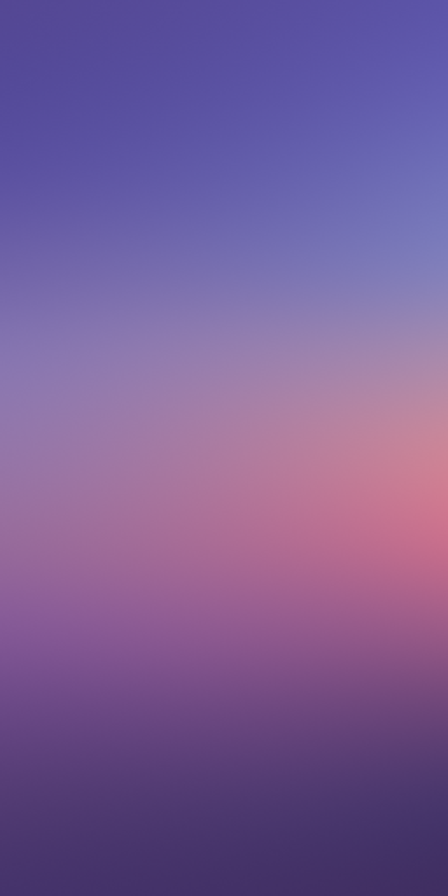
Reproduce this background procedurally as a WebGL 2 fragment shader.

```glsl
#version 300 es
precision highp float;
// Soft dusk gradient: indigo sky, mauve haze and a rose glow at the right edge.
// Two smooth vertical colour ramps, one per side, are blended across the canvas;
// a faint wave loosens the bands and a fine grain hides colour stepping.

#define SIDE_BLEND 1.25
#define WAVE_HEIGHT 0.004
#define GRAIN_CELLS 256.0
#define GRAIN_AMOUNT 0.004

uniform vec2 u_resolution;
out vec4 fragColor;

const int STOPS = 11;

// Evenly spaced stops, from the top of the canvas to the bottom.
const vec3 LEFT_RAMP[STOPS] = vec3[STOPS](
  vec3(0.33, 0.28, 0.58), vec3(0.33, 0.29, 0.60), vec3(0.36, 0.32, 0.63),
  vec3(0.44, 0.39, 0.66), vec3(0.53, 0.46, 0.69), vec3(0.58, 0.46, 0.66),
  vec3(0.59, 0.42, 0.61), vec3(0.52, 0.35, 0.59), vec3(0.41, 0.28, 0.52),
  vec3(0.32, 0.23, 0.45), vec3(0.27, 0.20, 0.42));
const vec3 RIGHT_RAMP[STOPS] = vec3[STOPS](
  vec3(0.36, 0.33, 0.66), vec3(0.39, 0.37, 0.69), vec3(0.44, 0.44, 0.72),
  vec3(0.51, 0.50, 0.73), vec3(0.67, 0.54, 0.67), vec3(0.80, 0.52, 0.59),
  vec3(0.79, 0.44, 0.55), vec3(0.62, 0.36, 0.53), vec3(0.42, 0.27, 0.47),
  vec3(0.28, 0.21, 0.42), vec3(0.25, 0.18, 0.38));

float hash(vec2 p) {
  return fract(sin(dot(p, vec2(127.1, 311.7))) * 43758.5453);
}

// Catmull-Rom spline through four neighbouring colours.
vec3 spline(vec3 a, vec3 b, vec3 c, vec3 d, float t) {
  return b + 0.5 * t * (c - a + t * (2.0 * a - 5.0 * b + 4.0 * c - d
       + t * (3.0 * (b - c) + d - a)));
}

vec3 ramp(vec3 stops[STOPS], float depth) {
  float s = clamp(depth, 0.0, 1.0) * float(STOPS - 1);
  int i = min(int(s), STOPS - 2);
  return spline(stops[max(i - 1, 0)], stops[i], stops[i + 1],
                stops[min(i + 2, STOPS - 1)], s - float(i));
}

void main() {
  vec2 uv = gl_FragCoord.xy / u_resolution;

  // Depth runs downwards, with a gentle drift across the width.
  float depth = 1.0 - uv.y + WAVE_HEIGHT * sin(6.0 * uv.x + 9.0 * uv.y);

  // Blend the cool left side into the warm right side.
  float side = pow(uv.x, SIDE_BLEND);
  vec3 color = mix(ramp(LEFT_RAMP, depth), ramp(RIGHT_RAMP, depth), side);

  // Fine grain on a grid of square canvas cells.
  vec2 cell = floor(gl_FragCoord.xy / u_resolution.x * GRAIN_CELLS);
  color += GRAIN_AMOUNT * (hash(cell) - 0.5);

  fragColor = vec4(color, 1.0);
}
```
